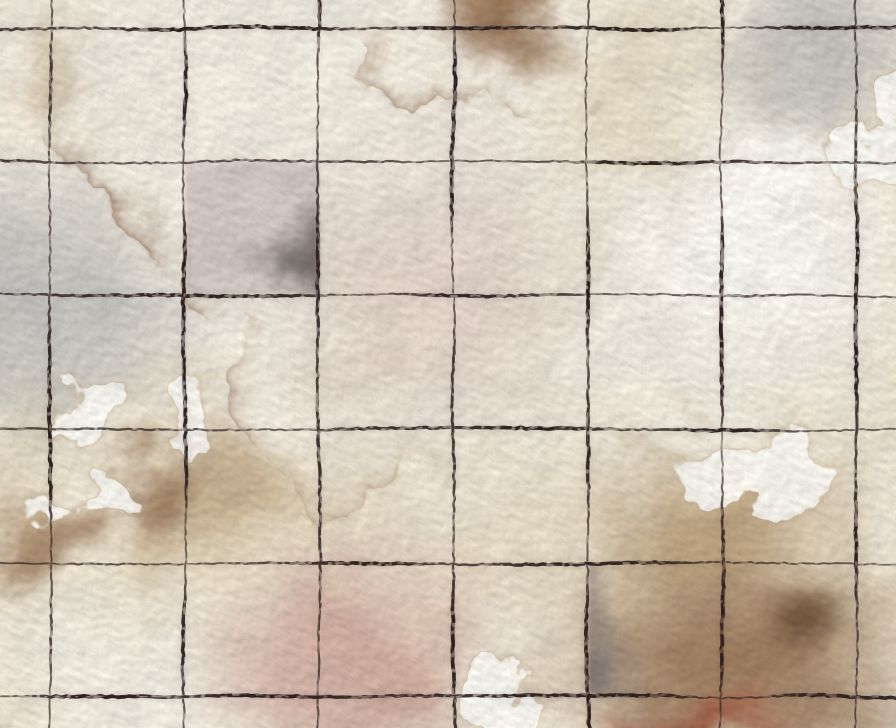
This pattern is drawn by a WebGL 2 fragment shader. Its source:

```glsl
#version 300 es
precision highp float;
// Hand-inked square grid over stained watercolour paper with grain and dried edges.
uniform vec2 u_resolution;
out vec4 fragColor;

const vec3 PAPER = vec3(0.91, 0.89, 0.845);
const vec3 WHITE = vec3(0.945, 0.94, 0.92);
const vec3 CREAM = vec3(0.86, 0.81, 0.71);
const vec3 BLUSH = vec3(0.85, 0.79, 0.755);
const vec3 ROSE = vec3(0.77, 0.62, 0.57);
const vec3 GREY = vec3(0.74, 0.735, 0.72);
const vec3 SLATE = vec3(0.42, 0.39, 0.38);
const vec3 TAN = vec3(0.70, 0.60, 0.46);
const vec3 BROWN = vec3(0.55, 0.41, 0.29);
const vec3 RUST = vec3(0.59, 0.35, 0.26);
const vec3 INK = vec3(0.18, 0.13, 0.125);

const vec2 GRID_ORIGIN = vec2(0.069, 0.043);
const vec2 GRID_PITCH = vec2(0.1845, 0.1836);

float hash(vec2 p) {
    vec3 q = fract(p.xyx * 0.1031);
    q += dot(q, q.yzx + 33.33);
    return fract((q.x + q.y) * q.z);
}

float noise(vec2 p) {
    vec2 i = floor(p), f = fract(p);
    f = f * f * (3.0 - 2.0 * f);
    vec2 e = vec2(0.0, 1.0);
    return mix(mix(hash(i), hash(i + e.yx), f.x),
               mix(hash(i + e.xy), hash(i + e.yy), f.x), f.y);
}

float fbm(vec2 p) {
    float sum = 0.0, amp = 0.5;
    for (int i = 0; i < 5; i++) {
        sum += amp * noise(p);
        p = mat2(1.6, 1.2, -1.2, 1.6) * p + 7.3;
        amp *= 0.5;
    }
    return sum;
}

// Soft elliptical pool of pigment.
vec3 wash(vec3 base, vec3 pigment, vec2 p, vec2 centre, vec2 radius, float strength) {
    float d = length((p - centre) / radius);
    return mix(base, pigment, strength * (1.0 - smoothstep(0.1, 1.0, d)));
}

// Bare paper with a crisp ragged border and a thin pigment rim.
vec3 lift(vec3 base, vec2 p, vec2 centre, vec2 radius) {
    float d = (length((p - centre) / radius) - 1.0) * min(radius.x, radius.y);
    base = mix(base, TAN, 0.4 * exp(-abs(d) * 260.0));
    return mix(base, WHITE, 0.9 * (1.0 - smoothstep(-0.003, 0.002, d)));
}

// Dried edge: sharp on one side of a segment, fading on the other.
float tide(vec2 p, vec2 a, vec2 b) {
    vec2 ab = b - a, ap = p - a;
    vec2 v = ap - ab * clamp(dot(ap, ab) / dot(ab, ab), 0.0, 1.0);
    float side = ab.x * ap.y - ab.y * ap.x;
    return exp(-length(v) * (side > 0.0 ? 65.0 : 330.0));
}

float cellMask(vec2 grid, vec2 id) {
    vec2 e = abs(grid - id - 0.5);
    return 1.0 - smoothstep(0.46, 0.53, max(e.x, e.y));
}

// Uneven pen stroke: wobble, pressure and dry gaps along its length.
float inkLine(float offset, float along, float seed, float px) {
    float wobble = (noise(vec2(along * 9.0, seed)) - 0.5) * 0.005
                 + (noise(vec2(along * 130.0, seed)) - 0.5) * 0.002;
    float pressure = smoothstep(0.1, 0.9, noise(vec2(along * 8.0, seed + 31.0)));
    float width = mix(0.0013, 0.0027, pressure);
    float d = abs(offset + wobble);
    float dry = noise(vec2(along * 190.0, offset * 350.0 + seed));
    float stroke = 1.0 - smoothstep(width - px * 0.7, width + px * 0.7, d);
    stroke *= mix(0.7, 1.0, pressure) * mix(0.5, 1.0, smoothstep(0.15, 0.6, dry));
    return max(stroke, 0.16 * pressure * exp(-d * 240.0));
}

void main() {
    vec2 p = gl_FragCoord.xy / u_resolution.y;
    float px = 1.0 / u_resolution.y;
    vec2 grid = (p - GRID_ORIGIN) / GRID_PITCH;
    vec2 warp = vec2(fbm(p * 9.0), fbm(p * 9.0 + 41.0)) - 0.48;
    vec2 q = p + warp * 0.15;

    // Broad pale washes
    vec3 col = mix(PAPER, CREAM, 0.7 * smoothstep(0.4, 0.75, fbm(p * 3.5 + 5.0)));
    col = wash(col, BLUSH, q, vec2(0.58, 0.60), vec2(0.32, 0.30), 0.8);
    col = wash(col, WHITE, q, vec2(1.06, 0.68), vec2(0.26, 0.28), 0.9);
    col = wash(col, GREY, q, vec2(1.13, 0.93), vec2(0.20, 0.18), 0.9);
    col = wash(col, GREY, q, vec2(0.04, 0.58), vec2(0.28, 0.24), 1.0);
    col = wash(col, CREAM, q, vec2(0.35, 0.28), vec2(0.45, 0.20), 0.8);
    col = wash(col, ROSE, q, vec2(0.49, 0.09), vec2(0.26, 0.20), 0.85);

    // Brown stains
    col = wash(col, BROWN, q, vec2(0.68, 0.98), vec2(0.12, 0.11), 0.95);
    col = wash(col, TAN, q, vec2(0.07, 0.92), vec2(0.08, 0.13), 0.4);
    col = wash(col, TAN, q, vec2(0.30, 0.33), vec2(0.18, 0.13), 0.65);
    col = wash(col, BROWN, q, vec2(0.20, 0.34), vec2(0.09, 0.07), 0.7);
    col = wash(col, BROWN, q, vec2(0.08, 0.26), vec2(0.12, 0.06), 0.7);
    col = wash(col, TAN, q, vec2(0.99, 0.27), vec2(0.25, 0.16), 0.9);
    col = wash(col, BROWN, q, vec2(1.03, 0.09), vec2(0.34, 0.20), 0.85);
    col = wash(col, BROWN * 0.75, q, vec2(1.13, 0.13), vec2(0.09, 0.08), 0.8);
    col = wash(col, RUST, q, vec2(0.97, 0.0), vec2(0.22, 0.06), 0.85);

    // Two cells hold darker pigment against an inked side
    float greyCell = cellMask(grid, vec2(1.0, 3.0));
    col = mix(col, vec3(0.76, 0.72, 0.71), 0.75 * greyCell);
    col = wash(col, SLATE, q, vec2(0.44, 0.64), vec2(0.09, 0.08), 0.85 * greyCell);
    float brownCell = cellMask(grid, vec2(4.0, 0.0));
    col = wash(col, SLATE, q, vec2(0.81, 0.11), vec2(0.11, 0.14), 0.75 * brownCell);

    // Lifted patches and dried edges
    vec2 ragged = p + warp * 0.24;
    col = lift(col, ragged, vec2(0.11, 0.45), vec2(0.05, 0.04));
    col = lift(col, ragged, vec2(0.12, 0.32), vec2(0.045, 0.03));
    col = lift(col, ragged, vec2(0.28, 0.43), vec2(0.035, 0.055));
    col = lift(col, ragged, vec2(1.02, 0.37), vec2(0.12, 0.04));
    col = lift(col, ragged, vec2(0.73, 0.07), vec2(0.045, 0.045));
    col = lift(col, ragged, vec2(1.20, 0.79), vec2(0.07, 0.045));
    float edge = tide(ragged, vec2(0.10, 0.80), vec2(0.33, 0.47));
    edge = max(edge, 0.7 * tide(ragged, vec2(0.33, 0.47), vec2(0.47, 0.30)));
    edge = max(edge, 0.5 * tide(ragged, vec2(0.47, 0.30), vec2(0.60, 0.30)));
    edge = max(edge, 0.8 * tide(ragged, vec2(0.50, 0.90), vec2(0.62, 0.83)));
    edge = max(edge, 0.8 * tide(ragged, vec2(0.62, 0.83), vec2(0.78, 0.84)));
    col = mix(col, BROWN, 0.6 * edge * smoothstep(0.2, 0.6, noise(p * 16.0)));

    // Paper relief lit from the upper left, then mottled pigment
    vec2 tooth = mat2(0.9, 0.4, -0.4, 0.9) * p * vec2(95.0, 140.0);
    float relief = fbm(tooth) - fbm(tooth + vec2(-0.5, 0.6));
    col *= 1.0 + 0.14 * relief + 0.10 * (fbm(p * 28.0) - 0.48);

    // Ink grid
    vec2 nearest = floor(grid + 0.5);
    vec2 offset = (grid - nearest) * GRID_PITCH;
    float ink = max(inkLine(offset.x, p.y, nearest.x * 17.0 + 3.0, px),
                    inkLine(offset.y, p.x, nearest.y * 23.0 + 211.0, px));
    col = mix(col, INK, ink);
    fragColor = vec4(clamp(col, 0.0, 1.0), 1.0);
}
```
